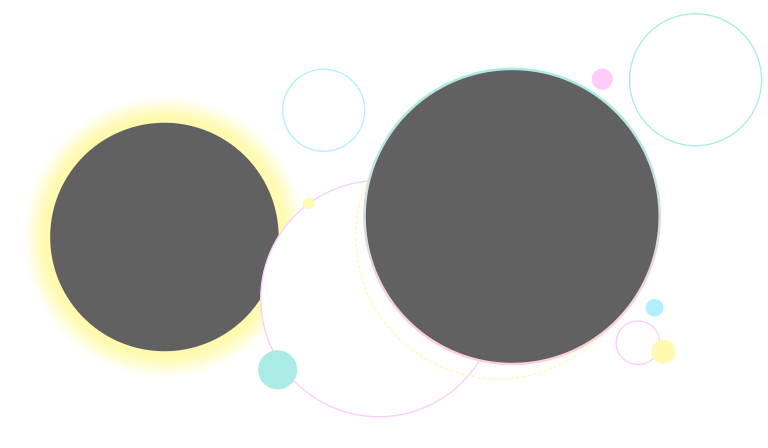
This background is drawn by a WebGL 1 fragment shader. Its source:

```glsl
precision highp float;
// Flat composition of overlapping circles on white: two grey discs, one with
// a soft yellow glow and one with a gradient rim, among thin rings and dots.
// Each shape is a circle distance, painted back to front; unit = canvas height.

uniform vec2 u_resolution;

const vec3 GREY = vec3(0.38);
const vec3 YELLOW = vec3(1.0, 0.98, 0.68);
const vec3 PINK = vec3(0.99, 0.80, 0.98);
const vec3 TEAL = vec3(0.67, 0.92, 0.90);
const vec3 SKY = vec3(0.69, 0.94, 1.0);

// Antialiased coverage of a signed distance
float cover(float d) {
  return clamp(0.5 - d * u_resolution.y, 0.0, 1.0);
}

float disc(vec2 p, vec2 center, float radius) {
  return cover(length(p - center) - radius);
}

float ring(vec2 p, vec2 center, float radius) {
  return cover(abs(length(p - center) - radius) - 0.0015);
}

// Ring broken into evenly spaced dashes
float dashedRing(vec2 p, vec2 center, float radius, float count) {
  vec2 q = p - center;
  float cell = fract(atan(q.y, q.x) / 6.2831853 * count);
  float arc = 6.2831853 * radius / count;
  float dash = cover((abs(cell - 0.5) - 0.31) * arc);
  return ring(p, center, radius) * dash;
}

void main() {
  vec2 p = gl_FragCoord.xy / u_resolution.y;
  vec3 color = vec3(1.0);

  // Left disc and its glow
  vec2 sun = vec2(0.367, 0.471);
  float glow = 1.0 - smoothstep(0.2595, 0.322, length(p - sun));
  color = mix(color, YELLOW, glow);
  color = mix(color, GREY, disc(p, sun, 0.255));

  // White disc overlapping it, outlined in pink
  vec2 pale = vec2(0.8456, 0.3333);
  color = mix(color, vec3(1.0), disc(p, pale, 0.264));
  color = mix(color, PINK, ring(p, pale, 0.2635));

  // Thin rings
  color = mix(color, SKY, ring(p, vec2(0.7226, 0.7539), 0.0915));
  color = mix(color, TEAL, ring(p, vec2(1.5526, 0.8221), 0.1472));
  color = mix(color, PINK, ring(p, vec2(1.424, 0.2349), 0.0485));
  color = mix(color, YELLOW, dashedRing(p, vec2(1.1119, 0.472), 0.3177, 160.0));

  // Large disc with a rim fading from teal to pink
  vec2 moon = vec2(1.1432, 0.5168);
  vec3 rim = mix(vec3(1.0, 0.81, 0.86), TEAL, smoothstep(0.185, 0.849, p.y));
  color = mix(color, rim, disc(p, moon, 0.3322));
  color = mix(color, GREY, disc(p, moon, 0.3266));

  // Small dots
  color = mix(color, PINK, disc(p, vec2(1.3445, 0.8233), 0.0235));
  color = mix(color, YELLOW, disc(p, vec2(0.689, 0.5459), 0.0125));
  color = mix(color, TEAL, disc(p, vec2(0.6197, 0.1745), 0.0436));
  color = mix(color, SKY, disc(p, vec2(1.4609, 0.3132), 0.0197));
  color = mix(color, YELLOW, disc(p, vec2(1.481, 0.2148), 0.0268));

  gl_FragColor = vec4(color, 1.0);
}
```
